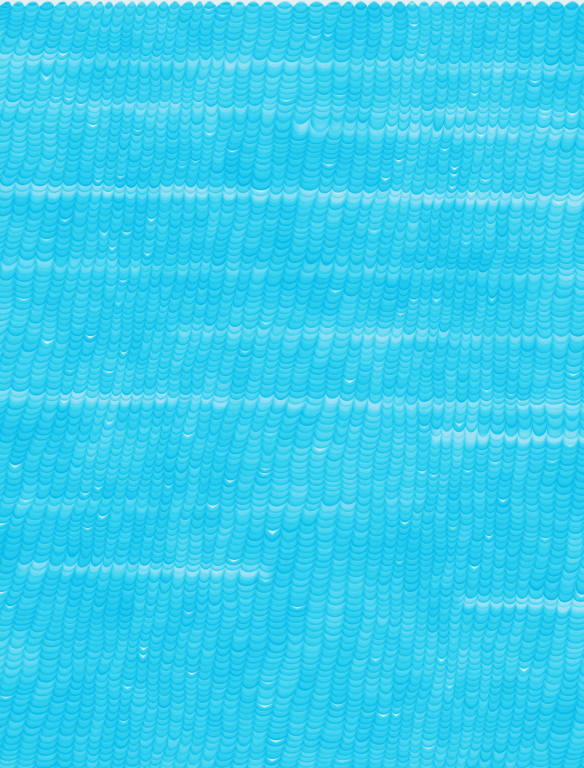
Write a Shadertoy shader that draws this pattern.

```glsl
// Leaning columns of overlapping translucent cyan scales, crossed by pale scalloped bands.

const float COLUMNS = 45.0;
const float ROWS = 118.0;

float hash(vec2 p) {
    vec3 q = fract(vec3(p.xyx) * 0.1031);
    q += dot(q, q.yzx + 33.33);
    return fract((q.x + q.y) * q.z);
}

float noise(vec2 p) {
    vec2 i = floor(p), f = fract(p);
    f = f * f * (3.0 - 2.0 * f);
    return mix(mix(hash(i), hash(i + vec2(1, 0)), f.x),
               mix(hash(i + vec2(0, 1)), hash(i + vec2(1, 1)), f.x), f.y);
}

// Pale bands: depth from the top, left end, right end, strength
const vec4 BANDS[11] = vec4[11](
    vec4(0.076, 0.0, 1.0, 0.26), vec4(0.136, 0.0, 1.0, 0.20),
    vec4(0.160, 0.52, 1.0, 0.30), vec4(0.246, 0.0, 1.0, 0.42),
    vec4(0.345, 0.0, 1.0, 0.24), vec4(0.427, 0.3, 1.0, 0.24),
    vec4(0.516, 0.0, 1.0, 0.36), vec4(0.556, 0.75, 1.0, 0.46),
    vec4(0.655, 0.0, 0.6, 0.18), vec4(0.738, 0.04, 0.45, 0.36),
    vec4(0.774, 0.8, 1.0, 0.48));

float bandTone(float x, float y) {
    float tone = 0.0;
    for (int i = 0; i < 11; i++) {
        vec4 b = BANDS[i];
        float across = smoothstep(b.y - 0.02, b.y, x) * (1.0 - smoothstep(b.z, b.z + 0.02, x));
        float off = abs(y - b.x - 0.014 * x);
        tone = max(tone, b.w * across * (1.0 - smoothstep(0.004, 0.010, off)));
    }
    return tone;
}

vec3 ink(float tone) {
    vec3 c = mix(vec3(0.02, 0.73, 0.912), vec3(0.22, 0.822, 0.935), clamp(tone * 2.0, 0.0, 1.0));
    return mix(c, vec3(0.62, 0.88, 0.957), clamp(tone * 2.0 - 1.0, 0.0, 1.0));
}

vec3 scales(vec2 p) {
    float x = p.x, depth = 1.0 - p.y;

    // Columns drift left on the way down and vary in width
    float q = COLUMNS * (x + depth * (0.24 - 0.12 * x));
    q += 0.7 * sin(12.0 * (x - 0.25)) + 0.3 * sin(depth * 9.0 + x * 5.0);
    q += 0.4 * noise(vec2(q * 0.7, depth * 25.0));
    float column = floor(q);
    float side = fract(q) - 0.5;

    // Rows undulate, with a small offset for each column
    float warp = 1.2 * noise(vec2(x * 6.0, depth * 28.0))
               + 0.8 * noise(vec2(column * 0.73, depth * 45.0))
               + 0.5 * hash(vec2(column, 7.0));
    float arc = 1.15 * sqrt(max(0.0, 1.0 - 3.6 * side * side));
    float t = depth * ROWS + warp - arc + 1.0;
    float row = floor(t), f = t - row;
    float rowDepth = (row + 0.3 - warp) / ROWS;
    vec2 id = vec2(column + 11.0, row + 23.0);

    // Uneven ink: broad patches, column streaks, single scales
    float tone = 0.46 + 0.24 * (noise(vec2(x * 5.0, depth * 14.0)) - 0.5);
    tone += 0.18 * (noise(vec2(column * 0.9, depth * 20.0)) - 0.5);
    tone += 0.20 * (hash(id) - 0.5);
    tone += 0.06 * (noise(p * vec2(190.0, 260.0)) - 0.5);
    tone += bandTone(x, rowDepth);

    // Dark lower rim, light upper body, dark seams between columns
    float rim = smoothstep(0.50, 0.85, f) * (1.0 - smoothstep(0.94, 1.0, f));
    tone -= rim * mix(0.16, 0.36, hash(id + 41.0));
    tone += 0.09 * (1.0 - smoothstep(0.1, 0.5, f));
    tone -= 0.20 * smoothstep(0.30, 0.5, abs(side));
    vec3 color = ink(tone);

    // Bare crescents left between a few scales
    float bare = step(0.975, hash(id + 83.0));
    bare *= 1.0 - smoothstep(0.2, 0.5, f + 0.9 * abs(side));
    color = mix(color, vec3(0.84, 0.95, 0.975), bare * mix(0.4, 1.0, hash(id + 17.0)));

    // Paper showing between the rounded tops of the first row
    float paperEdge = 0.25 + 3.2 * side * side;
    float paper = 1.0 - smoothstep(-0.2, 0.2, depth * ROWS - paperEdge);
    return mix(color, vec3(0.88, 0.94, 0.96), paper);
}

void mainImage(out vec4 fragColor, in vec2 fragCoord) {
    // Nine samples smooth every edge
    vec3 sum = vec3(0.0);
    for (int i = 0; i < 9; i++) {
        vec2 offset = (vec2(i % 3, i / 3) - 1.0) / 3.0;
        sum += scales((fragCoord + offset) / iResolution.xy);
    }
    fragColor = vec4(sum / 9.0, 1.0);
}
```
